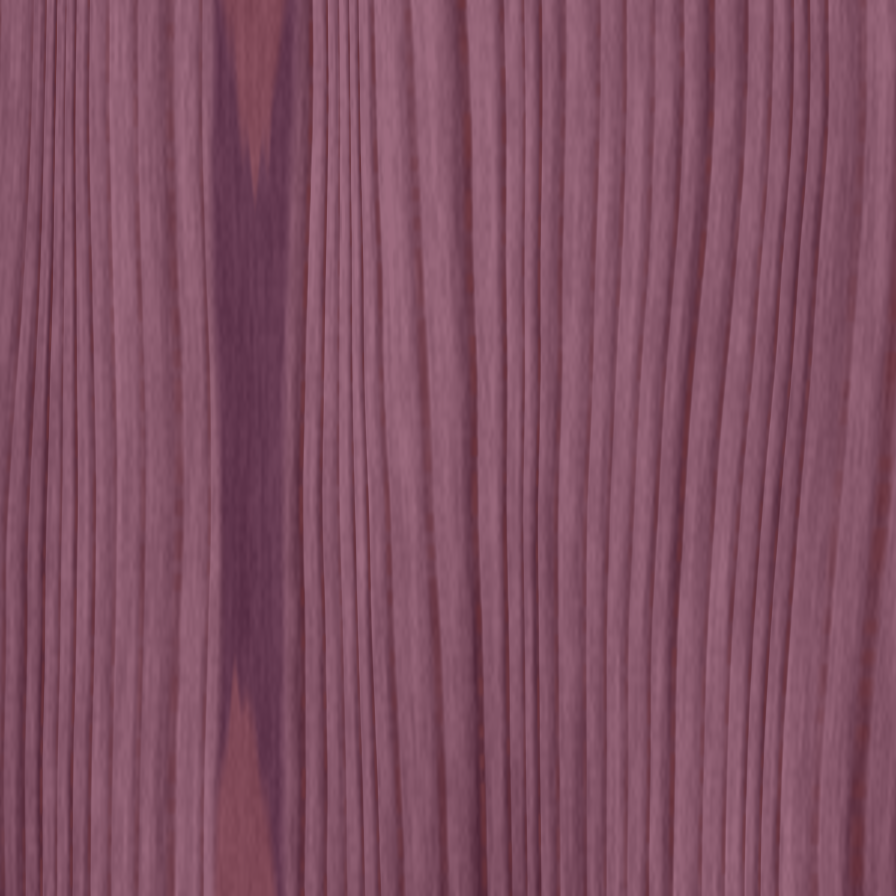
Write a three.js fragment shader that draws this texture.

```glsl
#define RINGS 36.0
#define RING_DEPTH 0.70
#define BASE_TONE 0.83
#define FIBRE_DEPTH 0.26
#define GRAIN_DEPTH 0.16
#define DARK_WOOD vec3(0.345, 0.180, 0.250)
#define LIGHT_WOOD vec3(0.585, 0.392, 0.468)
#define RED_VEIN vec3(0.430, 0.205, 0.235)
#define HEART_WOOD vec3(0.385, 0.215, 0.305)
#define TONGUE_WOOD vec3(0.520, 0.295, 0.345)

varying vec2 vUv;

float hash(vec2 p) {
  vec3 q = fract(p.xyx * vec3(0.1031, 0.1030, 0.0973));
  q += dot(q, q.yzx + 33.33);
  return fract((q.x + q.y) * q.z);
}

float noise(vec2 p) {
  vec2 cell = floor(p);
  vec2 f = fract(p);
  f = f * f * (3.0 - 2.0 * f);
  float low = mix(hash(cell), hash(cell + vec2(1.0, 0.0)), f.x);
  float high = mix(hash(cell + vec2(0.0, 1.0)), hash(cell + 1.0), f.x);
  return mix(low, high, f.y);
}

float bump(float x, float center, float width) {
  float d = (x - center) / width;
  return exp(-d * d);
}

// Sideways position measured along the bending growth lines
float grainCoord(vec2 p) {
  float u = p.x;
  u -= 0.055 * smoothstep(0.35, 1.0, p.y) * (1.0 - smoothstep(0.0, 0.11, p.x));
  u -= 0.020 * smoothstep(0.45, 1.0, p.y) * bump(p.x, 0.35, 0.04);
  u += 0.040 * p.y * bump(p.x, 0.45, 0.08);
  u -= 0.050 * smoothstep(0.0, 1.0, p.y) * smoothstep(0.5, 0.9, p.x);
  u += 0.012 * (noise(vec2(p.x * 5.0, p.y * 2.2 + 7.0)) - 0.5);
  u += 0.003 * (noise(vec2(p.x * 14.0, p.y * 7.0 + 31.0)) - 0.5);
  return u;
}

// Pointed flame: its half width grows with the distance behind the tip
float tongue(float x, float fromTip, float center) {
  float halfWidth = 0.038 * pow(clamp(fromTip / 0.22, 0.0, 1.3), 0.75);
  float edge = abs(x - center) - halfWidth;
  return (1.0 - smoothstep(-0.010, 0.004, edge)) * smoothstep(0.0, 0.06, fromTip);
}

void main() {
  vec2 p = vUv;
  float u = grainCoord(p);

  // Growth rings of uneven width
  float ring = u * RINGS + 2.4 * noise(vec2(u * 9.0, 3.0)) + 0.7 * noise(vec2(u * 23.0, 8.0));
  float id = floor(ring);
  float f = fract(ring);
  float strength = mix(0.45, 1.15, hash(vec2(id, 5.0)));
  float start = mix(0.10, 0.50, hash(vec2(id, 11.0)));
  float late = smoothstep(start, 0.88, f) * (1.0 - smoothstep(0.88, 1.0, f));

  // Vertical fibres, fine pores and slow drifts of tone
  float fibre = noise(vec2(u * 240.0, p.y * 16.0)) - 0.5;
  float streak = noise(vec2(u * 95.0, p.y * 2.5)) - 0.5;
  float grain = noise(vec2(p.x * 300.0, p.y * 95.0)) - 0.5;
  float drift = noise(vec2(u * 8.0 + 4.0, p.y * 1.4)) - 0.5;
  float texture = FIBRE_DEPTH * fibre + GRAIN_DEPTH * grain;
  float tone = BASE_TONE - RING_DEPTH * strength * late;
  tone += 0.20 * streak + 0.30 * drift + 0.12 * (p.y - 0.5);
  tone += 0.12 * bump(p.x, 0.46, 0.08) * p.y;
  vec3 color = mix(DARK_WOOD, LIGHT_WOOD, clamp(tone + texture, -0.12, 1.12));

  // Reddish broken veins on the ring edges
  float vein = smoothstep(0.70, 0.88, f) * (1.0 - smoothstep(0.90, 1.0, f));
  float broken = smoothstep(0.20, 0.75, noise(vec2(id * 7.0, p.y * 60.0)));
  color = mix(color, RED_VEIN + 0.12 * texture, vein * mix(0.25, 0.75, broken) * strength);

  // Dark heart band with two flame tips
  float left = 0.241 + 0.004 * sin(p.y * 7.0);
  float right = 0.316 + 0.018 * (p.y - 0.35) * (p.y - 0.35);
  float band = smoothstep(left - 0.005, left + 0.007, u);
  band *= 1.0 - smoothstep(right - 0.008, right + 0.006, u);
  float jag = 0.07 * (noise(vec2(p.x * 130.0, p.y * 5.0)) - 0.5);
  float flame = max(tongue(p.x, p.y - 0.78 + jag, 0.285), tongue(p.x, 0.27 - p.y + jag, 0.268));
  vec3 heart = mix(HEART_WOOD, TONGUE_WOOD, 0.85 * flame);
  heart += vec3(0.20, 0.17, 0.17) * texture + 0.03 * streak;
  color = mix(color, heart, band);

  gl_FragColor = vec4(color, 1.0);
}
```
